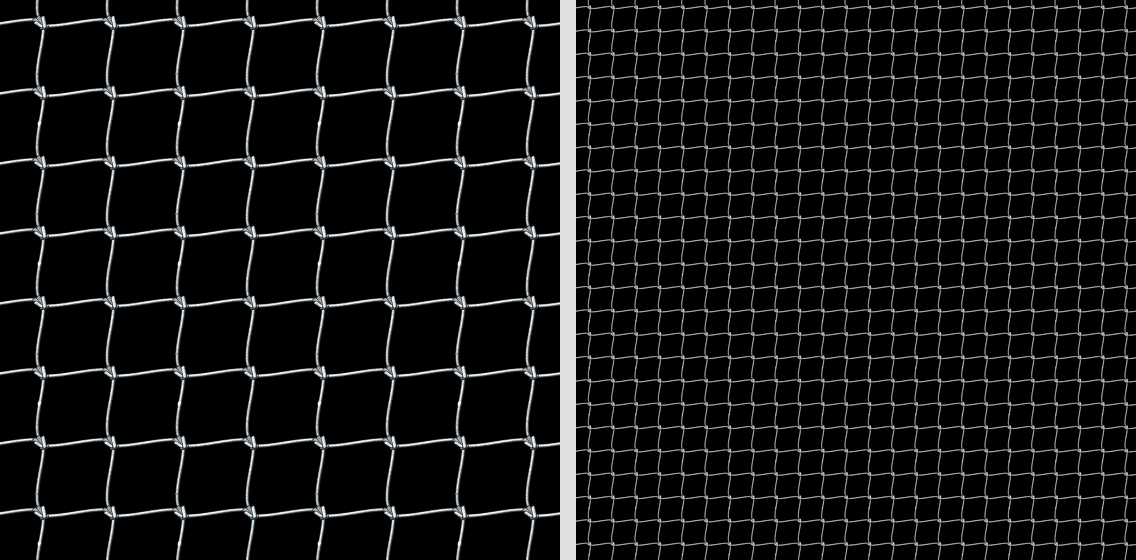
Left, the tile; right, the same tile 3 across and 3 down.
Give the GLSL for this pattern, as a WebGL 1 fragment shader.

```glsl
precision highp float;
// Knotted wire netting on black, eight meshes across and eight down.
// Each mesh has two S-curved strands, shaded across their width as round wire,
// and a knot of short overlapping capsules; small nicks recur every second mesh.

uniform vec2 u_resolution;

float hash(vec2 p) {
  vec3 q = fract(vec3(p.xyx) * 0.1031);
  q += dot(q, q.yzx + 33.33);
  return fract((q.x + q.y) * q.z);
}

// Cool steel tone: side runs from -1 (shaded edge) to 1 (lit edge)
vec3 steel(float side, float gain) {
  float lit = smoothstep(0.0, 1.0, 1.0 - abs(side - 0.2) / 1.05);
  float tone = min(mix(0.24, 1.0, lit) * gain, 0.97);
  return tone * vec3(0.96, 1.0, 1.02);
}

float cover(float edge, float px) {
  return clamp(0.5 - edge / px, 0.0, 1.0);
}

// Short capsule with a dark contact line; a and b are in 1/144 of a mesh
void knotStrand(inout vec3 col, vec2 p, vec2 a, vec2 b, float radius, float gain, float px) {
  p *= 144.0;
  vec2 ab = b - a;
  vec2 offset = p - a - ab * clamp(dot(p - a, ab) / dot(ab, ab), 0.0, 1.0);
  float edge = (length(offset) - radius) / 144.0;
  float side = dot(offset, vec2(-0.65, 0.76)) / radius;
  col = mix(col, vec3(0.13, 0.14, 0.15), cover(edge - 0.008, px));
  col = mix(col, steel(side, gain), cover(edge, px));
}

void main() {
  vec2 mesh = gl_FragCoord.xy / u_resolution * 8.0;
  float px = 8.0 / min(u_resolution.x, u_resolution.y);

  // Mesh coordinates centred on the knot
  vec2 fromKnot = mesh - vec2(0.594, 0.656) + 0.5;
  vec2 p = fract(fromKnot) - 0.5;
  vec2 parity = mod(floor(fromKnot), 2.0);
  float nicked = (1.0 - parity.x) * (1.0 - parity.y);

  // Fine surface grain, repeating every two meshes
  float grain = 0.9 + 0.2 * hash(floor(mod(mesh, 2.0) * 48.0));
  vec3 col = vec3(0.0);

  // Vertical strand, followed downwards from the knot
  float down = fract(-p.y);
  float bendX = mix(0.03, -0.062, smoothstep(0.0, 0.75, down))
              + 0.035 * smoothstep(0.78, 1.0, down);
  float across = p.x - bendX;
  float nick = nicked * exp(-pow((down - 0.42) / 0.025, 2.0));
  float burr = nicked * exp(-pow((down - 0.71) / 0.012, 2.0));
  float radius = 0.026 + 0.009 * step(across, 0.0) * (nick + burr);
  float gain = grain * mix(1.0, 0.8, down) + 0.5 * nick - 0.25 * burr;
  col = mix(col, steel(-across / radius, gain), cover(abs(across) - radius, px));

  // Horizontal strand, followed rightwards from the knot
  float along = fract(p.x);
  float bendY = mix(-0.028, 0.064, smoothstep(0.05, 0.92, along));
  across = p.y - bendY;
  gain = grain * mix(1.05, 0.85, smoothstep(0.5, 1.0, along));
  col = mix(col, steel(across / 0.025, gain), cover(abs(across) - 0.025, px));

  // Knot, from the back strands to the front loop
  knotStrand(col, p, vec2(-14.0, 9.0), vec2(2.0, -2.0), 3.4, 0.75 * grain, px);
  knotStrand(col, p, vec2(-6.0, 13.0), vec2(3.0, 2.0), 3.6, 0.65 * grain, px);
  knotStrand(col, p, vec2(1.0, -8.0), vec2(11.0, -5.0), 3.2, 0.8 * grain, px);
  knotStrand(col, p, vec2(-12.0, 3.0), vec2(0.0, -5.0), 2.8, 0.95 * grain, px);
  knotStrand(col, p, vec2(3.0, 13.0), vec2(7.0, -5.0), 3.4, grain, px);

  gl_FragColor = vec4(col, 1.0);
}
```
